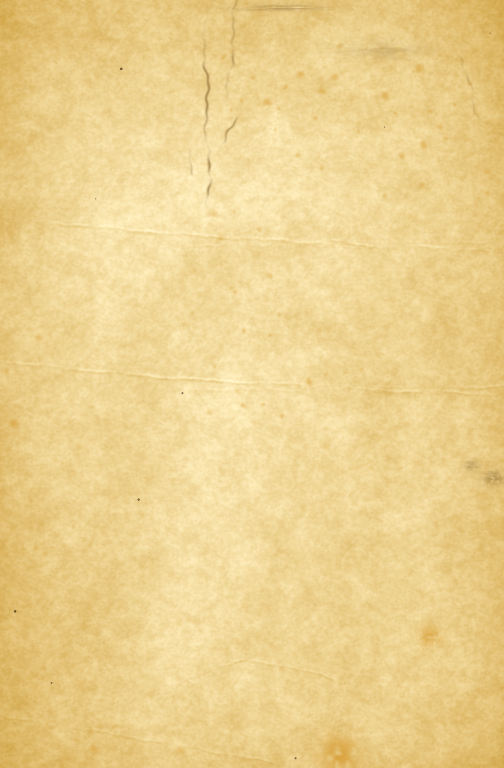
Give the GLSL for this texture, as a Shadertoy shader.

```glsl
// Aged yellow paper: mottled parchment with browned edges, folds, cracks and foxing.

const vec3 CREAM  = vec3(0.968, 0.884, 0.660);
const vec3 OCHRE  = vec3(0.850, 0.695, 0.360);
const vec3 FOXING = vec3(0.850, 0.630, 0.230);
const vec3 UMBER  = vec3(0.500, 0.360, 0.150);
const vec3 SOOT   = vec3(0.220, 0.150, 0.070);

vec2 hash2(vec2 p) {
    vec3 q = fract(p.xyx * vec3(0.1031, 0.1030, 0.0973));
    q += dot(q, q.yzx + 33.33);
    return fract((q.xx + q.yz) * q.zy);
}

// Smooth lattice noise, -0.5..0.5.
float lattice(vec2 p) {
    vec2 c = floor(p), f = fract(p);
    f = f * f * (3.0 - 2.0 * f);
    float low = mix(hash2(c).x, hash2(c + vec2(1.0, 0.0)).x, f.x);
    float high = mix(hash2(c + vec2(0.0, 1.0)).x, hash2(c + 1.0).x, f.x);
    return mix(low, high, f.y) - 0.5;
}

// Paper fibre: turned lattice layers from coarse to fine.
float fibre(vec2 p) {
    float sum = 0.0, scale = 26.0;
    for (int i = 0; i < 4; i++) {
        p = mat2(0.8, -0.6, 0.6, 0.8) * p + 3.7;
        sum += lattice(p * scale) * mix(0.20, 0.27, float(i) / 3.0);
        scale *= 2.3;
    }
    return sum;
}

// Warped, rotated sine layers, roughly -1..1.
float clouds(vec2 p) {
    float sum = 0.0, amp = 0.5;
    for (int i = 0; i < 7; i++) {
        p = mat2(0.8, -0.6, 0.6, 0.8) * p * 1.7 + vec2(1.7, 4.1);
        p += 0.6 * sin(p.yx * 0.9);
        sum += amp * sin(p.x + sin(p.y)) * cos(p.y + sin(0.7 * p.x));
        amp *= 0.68;
    }
    return sum;
}

// Soft round spots of random size; only a share of the cells holds one.
float scatter(vec2 p, float share, float size, float softness) {
    vec2 cell = floor(p);
    float cover = 0.0;
    for (int y = -1; y <= 1; y++)
    for (int x = -1; x <= 1; x++) {
        vec2 c = cell + vec2(x, y);
        vec2 pick = hash2(c + 71.0);
        float radius = size * mix(0.5, 1.0, pick.y);
        float d = distance(p, c + hash2(c));
        float spot = 1.0 - smoothstep(radius * (1.0 - softness), radius, d);
        cover = max(cover, spot * step(pick.x, share) * mix(0.4, 1.0, pick.y));
    }
    return cover;
}

// Wandering line from a to b: x = signed distance, y = fade along it.
vec2 strand(vec2 p, vec2 a, vec2 b, float bow, float jag) {
    float len = distance(a, b);
    vec2 dir = (b - a) / len, q = p - a;
    float s = dot(q, dir), t = s / len;
    float wander = sin(s * 61.0 + a.y * 40.0) + 0.6 * sin(s * 143.0 + 1.0) + 0.4 * sin(s * 317.0 + a.x * 50.0);
    float off = dot(q, vec2(-dir.y, dir.x)) - bow * 4.0 * t * (1.0 - t) - jag * wander;
    return vec2(off, smoothstep(0.0, 0.12, t) * (1.0 - smoothstep(0.85, 1.0, t)));
}

// Lit ridge with a shadow on its lower side, worn away in places.
float fold(vec2 p, vec2 a, vec2 b, float bow, float width) {
    vec2 s = strand(p, a, b, bow, 0.0009);
    float lit = s.x / width, shade = lit + 1.6;
    float wear = clamp(0.6 + 1.3 * lattice(vec2(p.x * 32.0, a.y * 90.0)), 0.1, 1.0);
    return (exp(-lit * lit) - 0.9 * exp(-shade * shade)) * s.y * wear;
}

// Thin broken dark line.
float crack(vec2 p, vec2 a, vec2 b, float width) {
    vec2 s = strand(p, a, b, 0.0, 0.0023);
    float broken = clamp(0.55 + 1.3 * lattice(p * 65.0 + a), 0.0, 1.0);
    return exp(-s.x * s.x / (width * width)) * s.y * broken;
}

// Ragged stain inside an ellipse.
float stain(vec2 p, vec2 center, vec2 radii) {
    vec2 q = (p - center) / radii;
    float ragged = lattice(q * 2.2 + center * 30.0) + 0.6 * lattice(q * 5.0);
    return exp(-dot(q, q)) * clamp(0.75 + 1.2 * ragged, 0.0, 1.0);
}

void mainImage(out vec4 fragColor, in vec2 fragCoord) {
    vec2 p = fragCoord / iResolution.y;
    float right = iResolution.x / iResolution.y;

    // Paper tone: clouds, browned edges, fibre grain
    float mottle = clouds(p * 3.6);
    vec2 rim = min(p, vec2(right, 1.0) - p) + 0.02 * mottle;
    float tone = 0.06 + 0.32 * mottle + 0.62 * exp(-rim.x / 0.09) + 0.42 * exp(-rim.y / 0.075);
    tone += fibre(p * vec2(1.0, 1.15));

    // Folds: two across the sheet, each of three strands, and curved ones below
    float relief = 0.0;
    for (int i = 0; i < 2; i++) {
        float drop = 0.188 * float(i);
        relief += fold(p, vec2(-0.03, 0.722 - drop), vec2(right + 0.06, 0.676 - drop), -0.010, 0.0018);
        relief += 0.7 * fold(p, vec2(0.16, 0.701 - drop), vec2(right + 0.06, 0.687 - drop), -0.007, 0.0016);
        relief += 0.5 * fold(p, vec2(0.22, 0.682 - drop), vec2(right + 0.06, 0.671 - drop), 0.003, 0.0016);
    }
    relief += fold(p, vec2(0.165, 0.060), vec2(0.33, 0.145), 0.014, 0.0018);
    relief += 0.7 * fold(p, vec2(0.28, 0.140), vec2(0.45, 0.110), 0.010, 0.0015);
    relief += 0.7 * fold(p, vec2(-0.05, 0.075), vec2(0.42, -0.005), 0.004, 0.0016);
    relief += 0.5 * fold(p, vec2(-0.03, 0.400), vec2(0.11, 0.470), -0.012, 0.0016);
    vec3 color = mix(CREAM, OCHRE, tone - 0.27 * relief);

    // Foxing spots in loose clusters, and larger stains
    float cluster = smoothstep(-0.25, 0.25, lattice(p * 6.0 + 2.0));
    vec2 blot = p + 0.004 * vec2(lattice(p * 130.0), lattice(p * 130.0 + 40.0));
    float rust = 0.60 * cluster * scatter(blot * 17.0, 0.35, 0.15, 0.95);
    rust = max(rust, 0.45 * cluster * scatter(blot * 36.0 + 5.0, 0.22, 0.20, 0.95));
    rust = max(rust, 0.90 * stain(p, vec2(0.443, 0.018), vec2(0.023)));
    rust = max(rust, 0.75 * stain(p, vec2(0.560, 0.170), vec2(0.015)));
    color = mix(color, FOXING, rust);

    // Brown smudges and vertical cracks
    float brown = 0.40 * stain(p, vec2(0.365, 0.990), vec2(0.055, 0.004));
    brown += 0.22 * stain(p, vec2(0.500, 0.935), vec2(0.050, 0.011));
    brown += 0.50 * stain(p, vec2(0.643, 0.378), vec2(0.014, 0.009));
    brown += 0.40 * stain(p, vec2(0.614, 0.394), vec2(0.009, 0.007));
    brown += 0.55 * crack(p, vec2(0.266, 0.985), vec2(0.273, 0.705), 0.0019);
    brown += 0.45 * crack(p, vec2(0.309, 1.010), vec2(0.294, 0.855), 0.0019);
    brown += 0.45 * crack(p, vec2(0.309, 0.850), vec2(0.292, 0.810), 0.0017);
    brown += 0.40 * crack(p, vec2(0.241, 0.808), vec2(0.252, 0.770), 0.0016);
    brown += 0.35 * crack(p, vec2(0.597, 0.930), vec2(0.626, 0.840), 0.0017);
    color = mix(color, UMBER, min(brown, 0.8));

    // Tiny dark specks
    color = mix(color, SOOT, 0.75 * scatter(p * 14.0 + 23.0, 0.07, 0.034, 0.6));

    fragColor = vec4(clamp(color, 0.0, 1.0), 1.0);
}
```
